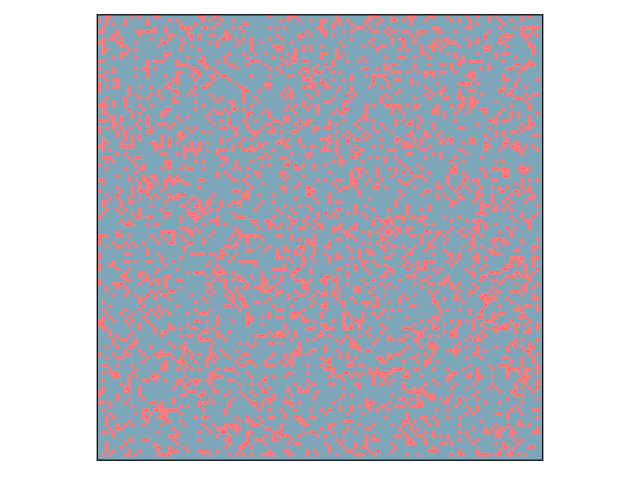
Reproduce this texture procedurally as a WebGL 2 fragment shader.

```glsl
#version 300 es
precision highp float;
// Framed square grid of randomly filled cells, coral on slate blue, on white.

#define GRID_CELLS 120.0
#define FILL_DENSITY 0.247
#define HALF_SIDE 0.464
#define CENTER_Y 0.5052
#define FRAME_WIDTH 0.0026
#define SEED 17u
#define SLATE vec3(0.490, 0.650, 0.720)
#define CORAL vec3(1.000, 0.470, 0.480)
#define PAPER vec3(1.0)
#define FRAME_INK vec3(0.0)

uniform vec2 u_resolution;
out vec4 fragColor;

// Integer hash of a cell, from 0 to 1.
float hashCell(ivec2 cell) {
    uvec2 u = uvec2(cell);
    uint h = u.x * 1597334677u ^ u.y * 3812015801u ^ SEED * 2654435769u;
    h = (h ^ (h >> 16)) * 2146121005u;
    h = (h ^ (h >> 15)) * 2221713035u;
    h ^= h >> 16;
    return float(h >> 8) / 16777216.0;
}

// One for a filled cell; the last column and row stay empty.
float filled(vec2 cell) {
    bool inside = all(greaterThanEqual(cell, vec2(0.0)))
               && all(lessThan(cell, vec2(GRID_CELLS - 1.0)));
    return inside && hashCell(ivec2(cell)) < FILL_DENSITY ? 1.0 : 0.0;
}

// Share of the pixel covered by filled cells, blended around the nearest corner.
float cellCoverage(vec2 p, float pixelInCells) {
    vec2 corner = floor(p + 0.5);
    vec2 t = clamp((p - corner) / pixelInCells + 0.5, 0.0, 1.0);
    float above = mix(filled(corner - 1.0), filled(corner - vec2(0.0, 1.0)), t.x);
    float below = mix(filled(corner - vec2(1.0, 0.0)), filled(corner), t.x);
    return mix(above, below, t.y);
}

void main() {
    // Canvas height is one unit.
    float pixel = 1.0 / u_resolution.y;
    vec2 center = vec2(0.5 * u_resolution.x * pixel, CENTER_Y);
    vec2 p = gl_FragCoord.xy * pixel - center;

    // Grid, counted from the top left.
    float cellSize = 2.0 * HALF_SIDE / GRID_CELLS;
    vec2 gridPos = (vec2(p.x, -p.y) + HALF_SIDE) / cellSize;
    vec3 color = mix(SLATE, CORAL, cellCoverage(gridPos, pixel / cellSize));

    // Paper outside the square, then the thin frame on its edge.
    float edge = max(abs(p.x), abs(p.y)) - HALF_SIDE;
    color = mix(color, PAPER, clamp(edge / pixel + 0.5, 0.0, 1.0));
    float halfLine = 0.5 * FRAME_WIDTH;
    float lineStart = max(edge - 0.5 * pixel, -halfLine);
    float lineEnd = min(edge + 0.5 * pixel, halfLine);
    color = mix(color, FRAME_INK, clamp((lineEnd - lineStart) / pixel, 0.0, 1.0));

    fragColor = vec4(color, 1.0);
}
```
